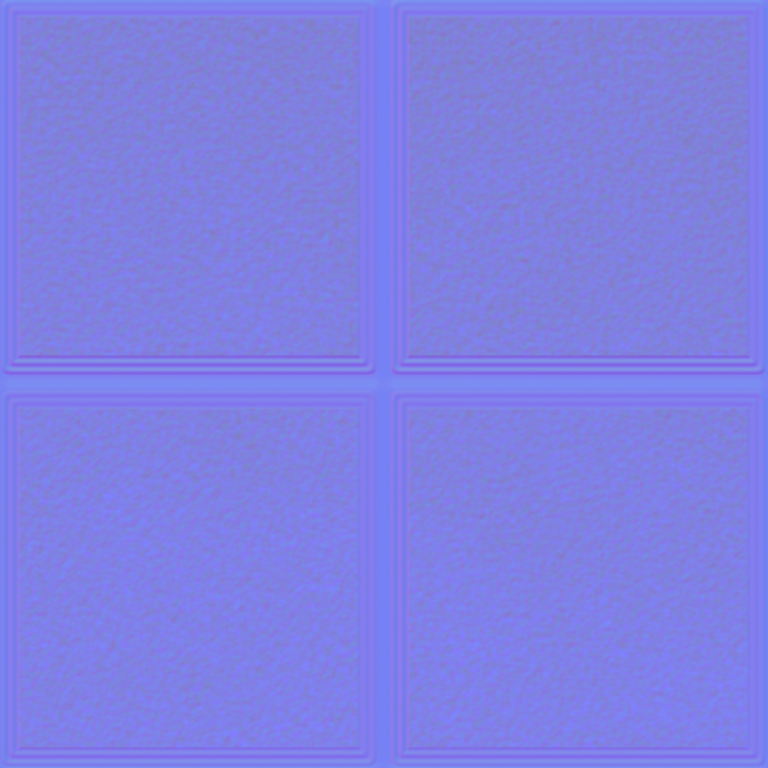
A WebGL 1 fragment shader for this texture map:

```glsl
precision highp float;
// Tangent-space normal map of a two by two grid of square tiles: a grained panel
// in each tile, framed by three fine ridges, with shallow channels between tiles.
// Ridges follow a squarish box distance; grain is the slope of gradient noise.
uniform vec2 u_resolution;

const float TAU = 6.2831853;
const float PANEL_HALF = 0.2212;
const float EDGE_INSET = 0.004;
const float RIDGE_PERIOD = 0.011;
const float FRAME_WIDTH = 0.025;

vec2 hashGradient(vec2 cell) {
  vec2 k = vec2(dot(cell, vec2(127.1, 311.7)), dot(cell, vec2(269.5, 183.3)));
  return fract(sin(k) * 43758.55) * 2.0 - 1.0;
}

float gradientNoise(vec2 p) {
  vec2 i = floor(p);
  vec2 f = fract(p);
  vec2 u = f * f * f * (f * (f * 6.0 - 15.0) + 10.0);
  float a = dot(hashGradient(i), f);
  float b = dot(hashGradient(i + vec2(1.0, 0.0)), f - vec2(1.0, 0.0));
  float c = dot(hashGradient(i + vec2(0.0, 1.0)), f - vec2(0.0, 1.0));
  float d = dot(hashGradient(i + vec2(1.0, 1.0)), f - vec2(1.0, 1.0));
  return mix(mix(a, b, u.x), mix(c, d, u.x), u.y);
}

// Two octaves of fine grain, turned so they do not line up.
float grainHeight(vec2 p) {
  vec2 turned = mat2(0.8, 0.6, -0.6, 0.8) * p;
  return gradientNoise(turned * 92.0) + 0.65 * gradientNoise(p * 155.0 + 17.0);
}

vec2 grainSlope(vec2 p, float stepSize) {
  float h = grainHeight(p);
  return vec2(grainHeight(p + vec2(stepSize, 0.0)) - h,
              grainHeight(p + vec2(0.0, stepSize)) - h);
}

// xy: outward direction, z: signed distance to the panel edge.
// A sixth-power norm keeps the corners nearly mitred.
vec3 panelEdge(vec2 p, float halfSize, float inset) {
  vec2 q = max(abs(p) - halfSize + inset, 0.0);
  float largest = max(max(q.x, q.y), 0.00001);
  vec2 r = q / largest;
  vec2 r2 = r * r;
  vec2 r5 = r2 * r2 * r;
  float dist = largest * pow(max(dot(r5, r), 0.00001), 1.0 / 6.0);
  vec2 outward = sign(p) * r5 / max(length(r5), 0.00001);
  return vec3(outward, dist - inset);
}

// Red and green offsets of the ridges, strongest below and left of a panel.
vec2 ridgeSlope(vec3 edge, float row) {
  float envelope = smoothstep(-0.004, 0.0, edge.z)
                 * (1.0 - smoothstep(FRAME_WIDTH - 0.002, FRAME_WIDTH + 0.002, edge.z));
  float wave = cos(TAU * edge.z / RIDGE_PERIOD) * envelope;
  vec2 strength = vec2(edge.x < 0.0 ? 0.05 : 0.03,
                       edge.y < 0.0 ? mix(0.06, 0.095, row) : 0.032);
  return vec2(-edge.x, edge.y) * strength * wave;
}

// Coverage of the vertical (x) and horizontal (y) channels on the tile borders.
vec2 channelMask(vec2 uv, float halfWidth, float soft) {
  vec2 away = abs(uv - 0.5 * floor(uv * 2.0 + 0.5));
  return 1.0 - smoothstep(vec2(halfWidth - soft), vec2(halfWidth + soft), away);
}

void main() {
  vec2 uv = gl_FragCoord.xy / u_resolution;
  float pixel = 1.0 / min(u_resolution.x, u_resolution.y);
  float soft = max(0.003, pixel);

  // Tile index and the slightly uneven panel centres.
  vec2 tile = step(0.5, uv);
  vec2 center = mix(vec2(0.246, 0.247), vec2(0.753, 0.757), tile);
  vec3 edge = panelEdge(uv - center, PANEL_HALF, EDGE_INSET);
  float frame = smoothstep(-soft, soft, edge.z);

  // Grain, tilted along one diagonal, with a soft drift in its blue level.
  vec2 grainUv = uv + tile * 3.7;
  vec2 slope = grainSlope(grainUv, 0.0025);
  float diagonal = slope.x - slope.y;
  float drift = gradientNoise(grainUv * 5.0) * 0.035
              + gradientNoise(grainUv * 22.0) * 0.03;
  float mottle = grainHeight(grainUv + 5.3) * 0.13;
  float panelBlue = mix(0.928, 0.862, uv.y) - 0.012 * uv.x + drift + mottle
                  - 0.025 * length(slope);
  vec3 panel = vec3(0.501 + 0.046 * diagonal + 0.015 * slope.x,
                    0.502 - 0.056 * diagonal + 0.015 * slope.y, panelBlue);

  // Smooth frame, then the channels crossing it.
  vec3 border = vec3(0.506, 0.486, 0.943 + mottle * 0.12);
  vec2 channel = channelMask(uv, 0.008, max(0.006, pixel));
  border += channel.x * vec3(-0.052, 0.024, 0.016) * (1.0 - 0.6 * channel.y);
  border += channel.y * vec3(-0.022, 0.064, 0.008) * (1.0 - 0.6 * channel.x);

  vec3 color = mix(panel, border, frame);
  vec2 ridge = ridgeSlope(edge, tile.y);
  color.rg += ridge;
  color.b -= 0.6 * length(ridge);
  gl_FragColor = vec4(clamp(color, 0.0, 1.0), 1.0);
}
```
